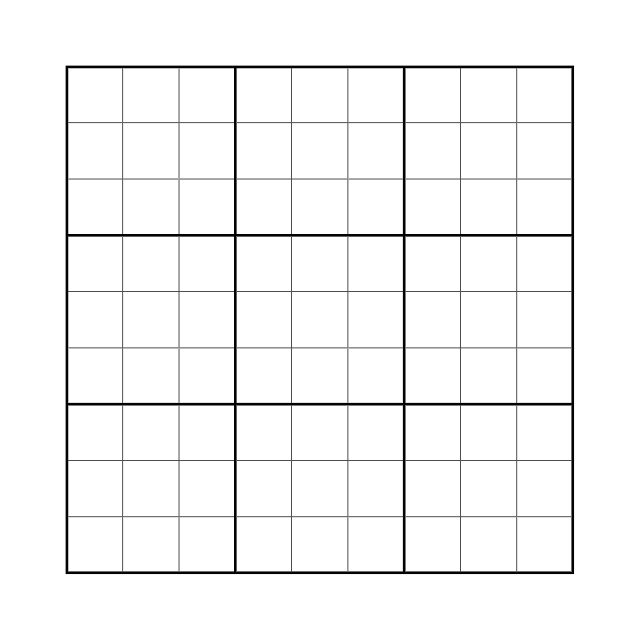
Write a WebGL 2 fragment shader that draws this pattern.

```glsl
#version 300 es
precision highp float;
// A square board of nine by nine empty cells, ruled in black on white.
// Each axis finds its nearest grid line; every third line is heavy, and
// exact pixel coverage keeps the hairlines even at any size.

uniform vec2 u_resolution;
out vec4 fragColor;

// Share of a pixel of size px that a band of the given width covers.
float bandCoverage(float offset, float width, float px) {
    float low = max(offset - 0.5 * width, -0.5 * px);
    float high = min(offset + 0.5 * width, 0.5 * px);
    return clamp((high - low) / px, 0.0, 1.0);
}

// Ink of the nearest of ten parallel lines; lines 0, 3, 6 and 9 are heavy.
float ruling(float x, float px) {
    float index = clamp(round((x - 0.1038) / 0.08796), 0.0, 9.0);
    // The two border lines sit slightly inside the regular spacing.
    float center = clamp(0.1038 + index * 0.08796, 0.1046, 0.8949);
    bool heavy = mod(index, 3.0) < 0.5;
    return bandCoverage(x - center, heavy ? 0.0041 : 0.0011, px);
}

void main() {
    vec2 px = 1.0 / u_resolution;
    vec2 p = gl_FragCoord.xy * px;
    p.y = 1.0 - p.y; // count rows from the top

    // Lines end at the outer edge of the border.
    vec2 inside = vec2(bandCoverage(p.x - 0.49975, 0.7944, px.x),
                       bandCoverage(p.y - 0.49975, 0.7944, px.y));

    // Vertical and horizontal rules share the same ink.
    float ink = max(ruling(p.x, px.x) * inside.y,
                    ruling(p.y, px.y) * inside.x);

    vec3 paper = vec3(1.0);
    vec3 black = vec3(0.01);
    fragColor = vec4(mix(paper, black, ink), 1.0);
}
```
